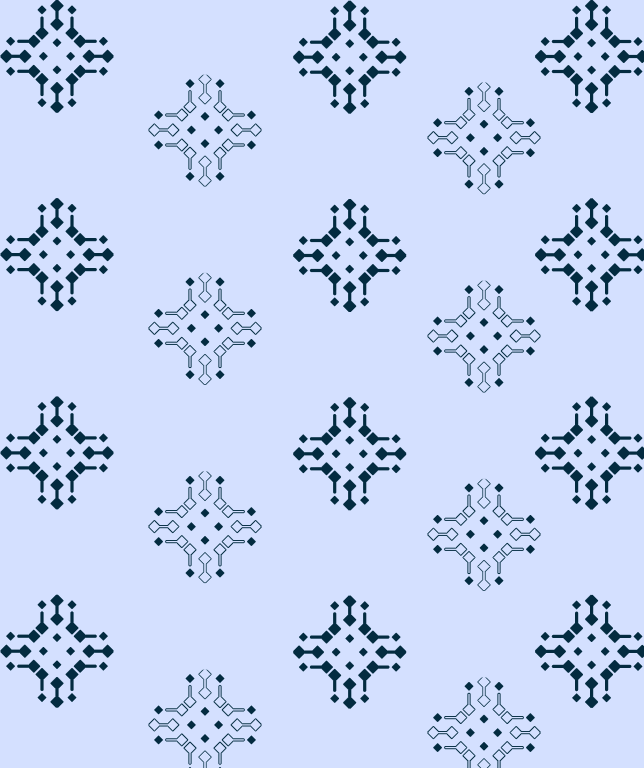
Reproduce this pattern procedurally as a WebGL 2 fragment shader.

```glsl
#version 300 es
precision highp float;
// Staggered columns of circuit-like diamond rosettes, alternately solid and outlined, on pale blue.

uniform vec2 u_resolution;
out vec4 fragColor;

// Diamond with softened corners; reach is the distance from centre to tip.
float diamond(vec2 p, float reach, float rounding) {
    vec2 turned = abs(vec2(p.x + p.y, p.x - p.y)) * 0.70711;
    vec2 d = turned - (reach - rounding) * 0.70711;
    return length(max(d, 0.0)) + min(max(d.x, d.y), 0.0) - rounding;
}

// Horizontal rod with round ends, from x = a to x = b.
float rod(vec2 p, float a, float b, float radius) {
    return length(vec2(p.x - clamp(p.x, a, b), p.y)) - radius;
}

// Loose diamonds: four near the centre and eight at the branch ends.
float dots(vec2 p) {
    return min(diamond(p - vec2(13.6, 0.0), 4.2, 0.8),
               diamond(p - vec2(46.4, 15.0), 4.3, 0.8));
}

// Double-ended arm on the axis.
float arm(vec2 p) {
    float ends = min(diamond(p - vec2(32.2, 0.0), 6.5, 1.0),
                     diamond(p - vec2(50.6, 0.0), 6.5, 1.0));
    return max(min(ends, rod(p, 32.0, 50.0, 1.6)), p.x - 56.5);
}

// Side branch: a diamond with a single rod.
float branch(vec2 p) {
    p -= vec2(23.2, 15.0);
    return min(diamond(p, 6.4, 1.0), rod(p, 0.0, 15.0, 1.6));
}

// Share of a pixel inside the shape.
float coverage(float d, float pixel) {
    return clamp(0.5 - d / pixel, 0.0, 1.0);
}

float rosette(vec2 p, bool outlined, float pixel) {
    // Eightfold symmetry
    vec2 folded = abs(p);
    bool upright = folded.y > folded.x;
    if (upright) folded = folded.yx;

    float armDistance = arm(folded);
    float branchDistance = branch(folded);
    float armInk = coverage(armDistance, pixel);
    float branchInk = coverage(branchDistance, pixel);

    if (outlined) {
        // Upright arms have a finer line, left open at the upper tip
        armInk -= coverage(armDistance + (upright ? 0.75 : 0.95), pixel);
        armInk *= smoothstep(-56.2, -54.2, p.y);
        branchInk -= coverage(branchDistance + 0.95, pixel);
    }
    return max(coverage(dots(folded), pixel), max(armInk, branchInk));
}

void main() {
    // The canvas is 768 units tall, measured downward from the top
    float pixel = 768.0 / u_resolution.y;
    vec2 p = vec2(gl_FragCoord.x, u_resolution.y - gl_FragCoord.y) * pixel;

    // Centre of the first rosette in each column
    vec2 columns[5] = vec2[5](vec2(57.0, 56.3), vec2(205.0, 130.0), vec2(349.7, 57.2),
                              vec2(484.0, 137.7), vec2(591.6, 56.5));
    float pitch = 198.3;

    float ink = 0.0;
    for (int i = 0; i < 5; i++) {
        vec2 q = p - columns[i];
        q.y = mod(q.y + 0.5 * pitch, pitch) - 0.5 * pitch;
        ink = max(ink, rosette(q, i % 2 == 1, pixel));
    }

    vec3 paleBlue = vec3(0.83, 0.88, 1.0);
    vec3 deepTeal = vec3(0.01, 0.17, 0.25);
    fragColor = vec4(mix(paleBlue, deepTeal, ink), 1.0);
}
```
